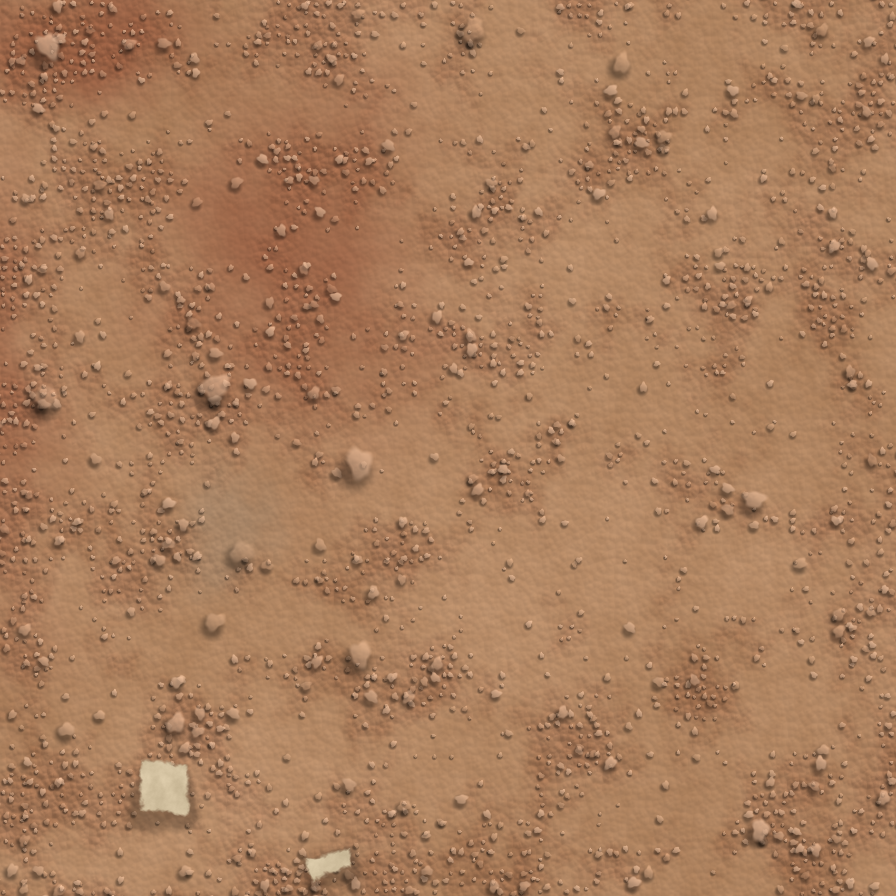
A three.js fragment shader for this texture:

```glsl
// Dry reddish-brown earth seen from above, strewn with clustered gravel.
// Layered sines tint the soil and gather the stones; cellular noise gives the
// grit, and scattered cells hold lit pebbles with soft shadows, in three sizes.
varying vec2 vUv;

const vec2 LIGHT = vec2(0.45, 0.89);

vec2 hash2(vec2 p) {
  vec2 k = vec2(dot(p, vec2(127.1, 311.7)), dot(p, vec2(269.5, 183.3)));
  return fract(sin(k) * 43758.55);
}

mat2 rotation(float a) {
  return mat2(cos(a), sin(a), -sin(a), cos(a));
}

// Layered, mutually bent sines, roughly -0.8 to 0.8
float waves(vec2 p) {
  float sum = 0.0, amp = 0.5;
  for (int i = 0; i < 5; i++) {
    p = rotation(0.65) * p * 1.9 + 3.1;
    sum += amp * sin(p.x + 1.3 * sin(p.y * 0.7)) * cos(p.y + sin(p.x * 0.6));
    amp *= 0.6;
  }
  return sum;
}

// Soft oval blot, 1 at its centre
float blot(vec2 uv, vec2 centre, vec2 size) {
  vec2 q = (uv - centre) / size;
  return exp(-dot(q, q));
}

// Share of gravel on the ground: sparse right of the middle, denser outwards
float gravel(vec2 uv) {
  float bias = 0.55 * length(uv - vec2(0.62, 0.45)) - 0.22;
  return smoothstep(-0.3, 0.65, waves(uv * 12.0) + bias);
}

// Distance to the nearest grain
float grains(vec2 p) {
  float nearest = 2.0;
  for (int j = -1; j <= 1; j++)
    for (int i = -1; i <= 1; i++) {
      vec2 id = floor(p) + vec2(i, j);
      nearest = min(nearest, length(id + hash2(id) - p));
    }
  return nearest;
}

// Slope of the grains towards the light
float relief(vec2 p) {
  return grains(p + LIGHT * 0.35) - grains(p);
}

// Lay one size of pebbles over the ground
vec3 addPebbles(vec3 ground, vec2 uv, float count, float cover) {
  vec2 p = uv * count;
  float mask = 0.0, shadow = 0.0, lit = 0.0, pale = 0.0;
  for (int j = -1; j <= 1; j++)
    for (int i = -1; i <= 1; i++) {
      vec2 id = floor(p) + vec2(i, j);
      vec2 h = hash2(id + count), k = hash2(id + count * 1.7 + 9.0);
      if (k.x > cover * (0.08 + gravel(id / count))) continue;
      vec2 q = p - id - 0.2 - 0.6 * h;
      float r = mix(0.2, 0.46, k.y * k.y);
      vec2 e = rotation(6.28 * h.x) * q * vec2(1.0, 1.35);
      float t = atan(e.y, e.x);
      float edge = r * (1.0 + 0.13 * sin(3.0 * t + 9.0 * h.y) + 0.08 * sin(5.0 * t + 20.0 * h.x));
      float body = 1.0 - smoothstep(0.7, 1.12, length(e) / edge);
      float dark = 1.0 - smoothstep(0.5, 1.4, length(q + vec2(0.3, 0.55) * r) / r);
      shadow = max(shadow, dark);
      if (body > mask) {
        mask = body;
        lit = dot(q, LIGHT) / r;
        pale = h.y;
      }
    }
  vec3 stone = mix(ground * 1.02, vec3(0.83, 0.67, 0.55), 0.2 + 0.55 * pale);
  stone *= 0.97 + 0.2 * lit;
  return mix(ground * (1.0 - 0.36 * shadow), stone, mask);
}

// Level pale slab with a ragged outline
vec3 addSlab(vec3 ground, vec2 uv, vec2 centre, vec2 size, float turn) {
  vec2 q = rotation(turn) * (uv - centre) + 0.006 * vec2(waves(uv * 40.0), waves(uv * 40.0 + 7.0));
  vec2 b = abs(q) - size;
  float d = length(max(b, 0.0)) + min(max(b.x, b.y), 0.0);
  ground *= 1.0 - 0.25 * (1.0 - smoothstep(0.0, 0.012, d + 0.3 * q.y));
  vec3 face = vec3(0.82, 0.75, 0.62) + 0.06 * waves(uv * 60.0);
  return mix(ground, face, 1.0 - smoothstep(-0.003, 0.002, d));
}

void main() {
  vec2 uv = vUv;
  float rough = gravel(uv);

  // Soil: smooth tan dust, darker where gravel gathers
  vec3 colour = mix(vec3(0.70, 0.53, 0.39), vec3(0.61, 0.43, 0.31), rough * 0.85);
  colour += 0.035 * waves(uv * 5.0 + 4.0) + 0.022 * waves(uv * 45.0);

  // Red stain at the upper left and a greyish worn patch
  vec2 bent = uv + 0.07 * vec2(waves(uv * 7.0 + 2.0), waves(uv * 7.0 + 8.0));
  float stain = blot(bent, vec2(0.33, 0.71), vec2(0.13, 0.17))
    + blot(bent, vec2(0.09, 0.98), vec2(0.14, 0.07))
    + 0.8 * blot(bent, vec2(0.0, 0.58), vec2(0.07, 0.22));
  colour = mix(colour, vec3(0.56, 0.32, 0.22), 0.65 * min(stain, 1.0));
  colour = mix(colour, vec3(0.65, 0.53, 0.42), 0.7 * blot(bent, vec2(0.23, 0.40), vec2(0.05, 0.06)));

  // Grit, then stones from small to large
  float grit = 0.6 * relief(uv * 150.0) + 0.5 * relief(uv * 83.0 + 5.0);
  colour *= 1.0 + grit * mix(0.14, 0.42, rough);
  colour = addPebbles(colour, uv, 92.0, 0.62);
  colour = addPebbles(colour, uv, 52.0, 0.36);
  colour = addPebbles(colour, uv, 24.0, 0.13);
  colour = addSlab(colour, uv, vec2(0.183, 0.122), vec2(0.026, 0.027), 0.05);
  colour = addSlab(colour, uv, vec2(0.368, 0.036), vec2(0.023, 0.012), -0.25);

  gl_FragColor = vec4(colour, 1.0);
}
```
